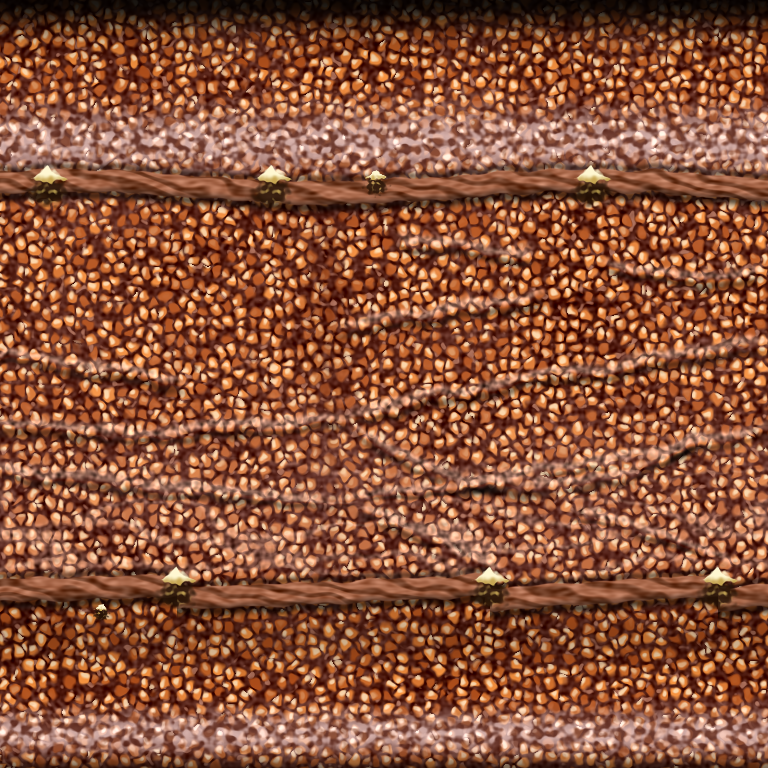
Write a WebGL 2 fragment shader that draws this texture.

```glsl
#version 300 es
precision highp float;
// Grained brown leather strap with two stitched seams and glossy rolled edges.
// Cellular beads make the grain, bent curves and ridged gradient noise make the
// creases, and twisted bands with pale knots make the thread.
uniform vec2 u_resolution;
out vec4 fragColor;

vec2 hash2(vec2 p) {
  p = vec2(dot(p, vec2(127.1, 311.7)), dot(p, vec2(269.5, 183.3)));
  return fract(sin(p) * 43758.5);
}

float gradientNoise(vec2 p) {
  vec2 i = floor(p), f = fract(p), u = f * f * (3.0 - 2.0 * f), e = vec2(0, 1);
  float a = dot(hash2(i) * 2.0 - 1.0, f);
  float b = dot(hash2(i + e.yx) * 2.0 - 1.0, f - e.yx);
  float c = dot(hash2(i + e) * 2.0 - 1.0, f - e);
  float d = dot(hash2(i + 1.0) * 2.0 - 1.0, f - 1.0);
  return mix(mix(a, b, u.x), mix(c, d, u.x), u.y);
}

// Nearest bead: distance, gap to the next bead, highlight distance, identity.
vec4 grainCell(vec2 p) {
  vec4 nearest = vec4(9);
  for (int k = 0; k < 9; k++) {
    vec2 id = floor(p) + vec2(k % 3, k / 3) - 1.0, h = hash2(id);
    vec2 q = p - id - 0.06 - 0.88 * h;
    float d = length(q);
    if (d < nearest.x) nearest = vec4(d, nearest.x, length(q - 0.24 * (h.yx - 0.5) - vec2(-0.06, 0.1)), hash2(id + 7.3).x);
    else nearest.y = min(nearest.y, d);
  }
  nearest.y -= nearest.x;
  return nearest;
}

float band(float x, float centre, float width) {
  float d = (x - centre) / width;
  return exp(-d * d);
}

// Wrinkle from a to b, bowed by bend: raised light line over a dark flank.
float crease(vec2 p, vec2 a, vec2 b, float bend) {
  float t = (p.x - a.x) / (b.x - a.x);
  float y = p.y - mix(a.y, b.y, t) - 4.0 * bend * t * (1.0 - t);
  float ends = smoothstep(-0.02, 0.12, t) * (1.0 - smoothstep(0.88, 1.02, t));
  return ends * (band(y, 0.0, 0.006) - 0.55 * band(y, -0.013, 0.006));
}

// Twisted thread around the height y, with shadow on both sides.
vec3 addThread(vec3 col, vec2 p, float y, float pixel) {
  float d = p.y - y + 0.007 * gradientNoise(p * vec2(30, 8));
  col *= 1.0 - 0.6 * band(d, -0.018, 0.007) - 0.45 * band(d, 0.018, 0.005);
  float strand = sin(p.x * 75.0 + d * 300.0 + 6.0 * gradientNoise(p * vec2(22, 40)));
  vec3 fibre = mix(vec3(0.4, 0.21, 0.12), vec3(0.64, 0.4, 0.29), smoothstep(-1.0, 0.3, strand));
  fibre += 0.25 * gradientNoise(p * vec2(70, 210));
  fibre *= 0.6 + 0.45 * smoothstep(-0.016, -0.004, d);
  return mix(col, fibre, 1.0 - smoothstep(-pixel, pixel, abs(d) - 0.0145));
}

// Dark needle hole under a pale pointed knot.
vec3 addStitch(vec3 col, vec2 q, float size, float pixel) {
  q /= size;
  float rough = gradientNoise(q * 130.0 + size * 9.0);
  float hole = length((q + vec2(0, 0.021)) / vec2(0.027, 0.021)) + 0.6 * rough;
  vec3 dark = mix(vec3(0.14, 0.07, 0.02), vec3(0.75, 0.65, 0.32), smoothstep(0.05, 0.4, rough));
  col = mix(col, dark, 0.85 * (1.0 - smoothstep(0.5, 1.1, hole)));
  float knot = max(abs(q.x) * 0.8 + q.y - 0.014, -q.y - 0.007 + 0.25 * abs(q.x)) + 0.009 * rough;
  vec3 pale = mix(vec3(0.78, 0.65, 0.32), vec3(1.0, 0.97, 0.82), smoothstep(-0.01, 0.006, q.y + 0.01 * rough));
  return mix(col, pale, 1.0 - smoothstep(-pixel, pixel + 0.001, knot));
}

void main() {
  vec2 p = gl_FragCoord.xy / u_resolution;
  float pixel = 1.0 / u_resolution.y;
  float middle = smoothstep(0.22, 0.26, p.y) * (1.0 - smoothstep(0.73, 0.77, p.y));
  float join = middle * band(p.x, 0.425, 0.025);
  float fine = gradientNoise(p * 150.0), broad = gradientNoise(p * vec2(6, 9));
  float gloss = min(1.0, band(p.y, 0.815, 0.042) + band(p.y, 0.045, 0.027));
  float rosy = middle * (0.15 + 0.55 * band(p.y, 0.32, 0.13)) + 0.4 * gloss;

  // Grain beads with dark grooves and small sharp highlights
  vec2 warp = vec2(gradientNoise(p * 90.0), gradientNoise(p * 90.0 + 31.0));
  vec4 cell = grainCell(p * vec2(62, 58) + 0.4 * warp);
  float bead = smoothstep(0.06, 0.4, cell.y) * (1.0 - smoothstep(0.3, 0.65, cell.x));
  float glint = (1.0 - smoothstep(0.1, 0.32, cell.z)) * smoothstep(0.05, 0.5, cell.w);
  vec3 gap = mix(vec3(0.31, 0.1, 0.055), vec3(0.36, 0.17, 0.14), rosy) + 0.3 * fine + 0.12 * broad;
  vec3 amber = mix(vec3(0.68, 0.3, 0.1), vec3(1.0, 0.6, 0.26), cell.w);
  amber = mix(amber, vec3(0.86, 0.59, 0.46), 0.7 * rosy);
  vec3 col = mix(gap, amber, bead * (1.0 - 0.3 * join));
  col = mix(col, vec3(1.0, 0.88, 0.72), 0.9 * glint * (1.0 - 0.4 * join));
  float speck = smoothstep(0.16, 0.4, gradientNoise(p * 105.0 + 9.0));
  col = mix(col, vec3(0.85, 0.6, 0.5), 0.65 * speck * (1.0 - bead));

  // Glossy rolls: a pale lilac net over brown pits
  float net = smoothstep(-0.22, 0.2, gradientNoise(p * vec2(75, 100)) + 0.4 * fine);
  vec3 shine = mix(vec3(0.46, 0.26, 0.21), vec3(0.95, 0.82, 0.8), net) + 0.2 * glint;
  col = mix(col, shine, 0.78 * gloss);

  // Long creases, then fine ridges between them
  vec2 w = p + vec2(0, 0.014 * gradientNoise(p * 17.0) + 0.008 * gradientNoise(p * 55.0));
  float fold = crease(w, vec2(0.43, 0.575), vec2(0.72, 0.615), 0.003);
  fold += crease(w, vec2(0.42, 0.455), vec2(1.03, 0.56), 0.006);
  fold += crease(w, vec2(0.44, 0.46), vec2(0.94, 0.45), -0.085);
  fold += crease(w, vec2(0.42, 0.35), vec2(1.03, 0.45), -0.008);
  fold += crease(w, vec2(-0.04, 0.45), vec2(0.46, 0.465), -0.015);
  fold += crease(w, vec2(-0.03, 0.4), vec2(0.44, 0.35), -0.006);
  fold += crease(w, vec2(-0.02, 0.545), vec2(0.25, 0.5), 0.004);
  fold += crease(w, vec2(0.46, 0.34), vec2(0.66, 0.26), 0.006);
  fold += crease(w, vec2(0.74, 0.34), vec2(0.96, 0.27), 0.004);
  fold += crease(w, vec2(0.51, 0.695), vec2(0.7, 0.675), -0.004);
  fold += crease(w, vec2(0.78, 0.66), vec2(1.0, 0.65), -0.012);
  float ridge = 1.0 - smoothstep(0.0, 0.09, abs(gradientNoise(w * vec2(5, 23) + 3.0)));
  fold = middle * (fold + ridge * (0.1 + 0.6 * band(p.y, 0.3, 0.08)));
  col *= 1.0 + 0.8 * min(fold, 0.0);
  vec3 raised = vec3(0.93, 0.71, 0.61) * (0.7 + 0.35 * bead + 0.9 * fine);
  col = mix(col, raised, 0.75 * clamp(fold, 0.0, 1.0));

  // Roundness of the strap
  col *= 1.0 - 0.88 * smoothstep(0.94, 0.998, p.y) - 0.14 * band(p.y, 0.95, 0.03);
  col *= 1.0 - 0.2 * band(p.y, 0.17, 0.04) - 0.5 * band(p.y, -0.002, 0.016);

  // Seams and their knots
  float span = (p.x - 0.23) * (2.45 + 1.3 * (p.x - 0.638));
  col = addThread(col, p, 0.757 + 0.008 * cos(9.1 * (p.x - 0.08)), pixel);
  col = addThread(col, p, 0.22 + 0.018 * fract(span), pixel);
  for (int i = 0; i < 4; i++) {
    vec2 top = vec2(vec4(0.0625, 0.354, 0.77, 0.49)[i], 0.77);
    col = addStitch(col, p - top, i == 3 ? 0.6 : 1.0, pixel);
    vec2 low = vec2(vec4(0.23, 0.638, 0.935, 0.132)[i], i == 3 ? 0.208 : 0.247);
    col = addStitch(col, p - low, i == 3 ? 0.4 : 1.0, pixel);
  }
  fragColor = vec4(clamp(col, 0.0, 1.0), 1.0);
}
```
